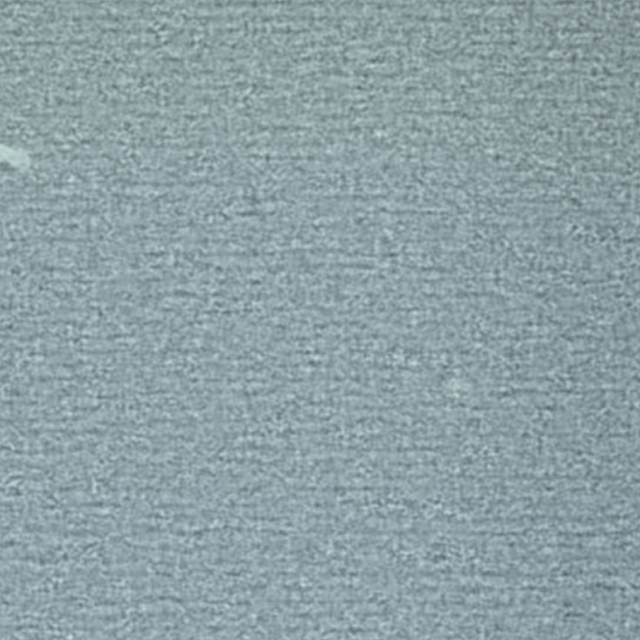
This texture is drawn by a Shadertoy shader. Its source:

```glsl
// Pale blue-grey woven cloth with uneven horizontal ribs, fine grain and two lint flecks.
#define CLOTH_COLOR vec3(0.556, 0.627, 0.645)
#define LINT_COLOR vec3(0.72, 0.81, 0.80)
#define RIB_COUNT 46.0
#define RIB_DEPTH 0.030
#define STREAK_DEPTH 0.050
#define THREAD_DEPTH 0.026
#define GRAIN_DEPTH 0.094
#define SHADE_DEPTH 0.042

const float TAU = 6.2831853;

// Integer hash of a lattice cell, two values from -1 to 1
vec2 hash2(ivec2 cell, uint seed) {
    uint h = uint(cell.x) * 1597334677u ^ uint(cell.y) * 3812015801u ^ seed * 668265263u;
    h = (h ^ (h >> 16)) * 2246822519u;
    h = (h ^ (h >> 13)) * 3266489917u;
    h ^= h >> 16;
    return vec2(h & 65535u, h >> 16) / 32767.5 - 1.0;
}

// Gradient noise, about -1 to 1, with little energy below its lattice frequency
float noise(vec2 p, uint seed) {
    ivec2 cell = ivec2(floor(p));
    vec2 f = fract(p);
    vec2 w = f * f * f * (f * (f * 6.0 - 15.0) + 10.0);
    float a = dot(hash2(cell, seed), f);
    float b = dot(hash2(cell + ivec2(1, 0), seed), f - vec2(1.0, 0.0));
    float c = dot(hash2(cell + ivec2(0, 1), seed), f - vec2(0.0, 1.0));
    float d = dot(hash2(cell + ivec2(1, 1), seed), f - vec2(1.0, 1.0));
    return 2.3 * mix(mix(a, b, w.x), mix(c, d, w.x), w.y);
}

// Relief of the weave: ribs, weft streaks, warp threads and grain
float weave(vec2 uv) {
    // Ribs have broad crests and thin dark grooves
    float drift = 0.2 * noise(uv * vec2(9.0, 20.0), 1u) + 0.1 * noise(uv * vec2(40.0, 30.0), 2u);
    float phase = TAU * (uv.y * RIB_COUNT + drift);
    float ribStrength = 0.8 + 0.7 * noise(uv * vec2(14.0, 26.0), 3u);
    float rib = (sin(phase) + 0.35 * cos(2.0 * phase)) * ribStrength;

    float streak = 0.7 * noise(uv * vec2(24.0, 82.0), 4u) + 0.7 * noise(uv * vec2(52.0, 115.0), 5u);
    float thread = noise(uv * vec2(118.0, 42.0), 6u);

    float roughness = 1.0 + 0.45 * noise(uv * vec2(22.0, 26.0), 7u);
    float grain = 0.7 * noise(uv * vec2(92.0, 112.0), 8u) + 0.7 * noise(uv * vec2(132.0, 142.0), 9u);

    return RIB_DEPTH * rib + STREAK_DEPTH * streak + THREAD_DEPTH * thread
         + GRAIN_DEPTH * roughness * grain;
}

// Broad light: darker to the right and along the top
float shade(vec2 uv) {
    float rightSide = smoothstep(0.55, 1.05, uv.x);
    float topSide = smoothstep(0.75, 1.05, uv.y);
    return SHADE_DEPTH * (0.3 - rightSide - 0.4 * topSide);
}

// Soft ragged tuft of lint, sloping down to the right
float fleck(vec2 uv, vec2 center, vec2 size) {
    vec2 p = uv - center;
    p.y += 0.3 * p.x;
    float ragged = 0.3 * noise(uv * vec2(60.0, 80.0), 11u);
    return 1.0 - smoothstep(0.55, 1.15, length(p / size) + ragged);
}

void mainImage(out vec4 fragColor, in vec2 fragCoord) {
    vec2 uv = fragCoord / iResolution.xy;

    // Cloth, slightly greener above and bluer below
    float light = weave(uv) + shade(uv);
    vec3 color = CLOTH_COLOR + light * vec3(0.95, 1.0, 1.0);
    color += (uv.y - 0.5) * vec3(0.004, 0.002, -0.022);

    // Lint: a bright tuft with a faint shadow, and a smaller pale one
    vec2 tuft = vec2(0.018, 0.756);
    color -= 0.04 * fleck(uv, tuft - vec2(0.0, 0.016), vec2(0.042, 0.018));
    color = mix(color, LINT_COLOR + 0.35 * light, 0.9 * fleck(uv, tuft, vec2(0.038, 0.019)));
    color = mix(color, LINT_COLOR + light, 0.5 * fleck(uv, vec2(0.72, 0.394), vec2(0.022, 0.014)));

    fragColor = vec4(clamp(color, 0.0, 1.0), 1.0);
}
```
